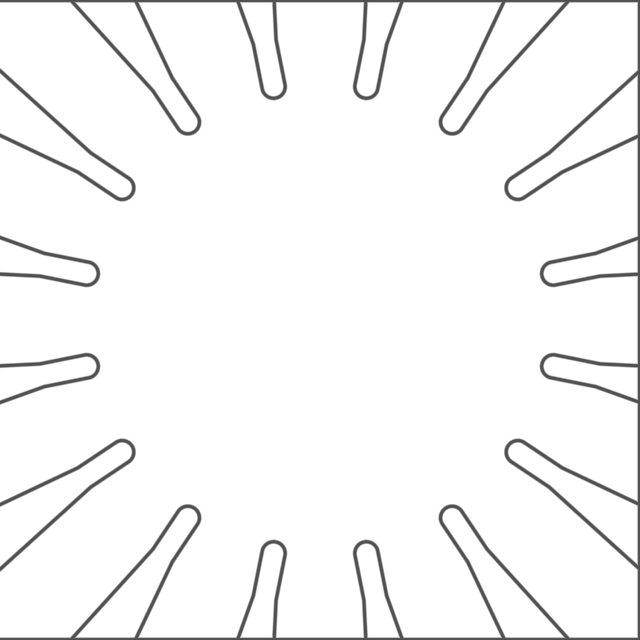
A Shadertoy shader for this background:

```glsl
// Ring of outlined, round-tipped rays pointing at an empty white centre, with a thin frame.
#define RAY_COUNT 16.0
#define TIP_RADIUS 0.3717   // distance from the centre to each rounded cap
#define CAP_RADIUS 0.0181
#define NECK_LENGTH 0.0710  // straight part before the ray flares
#define FLARE_SLOPE 0.148
#define LINE_HALF 0.0029
#define FRAME_WIDTH 0.0036
#define SOFTNESS 0.0016
#define INK vec3(0.315)
#define PAPER vec3(1.0)

const float TAU = 6.2831853;

// Fold the plane into one sector whose axis is +x.
vec2 foldSector(vec2 p) {
    float sector = TAU / RAY_COUNT;
    float angle = mod(atan(p.y, p.x), sector) - 0.5 * sector;
    return length(p) * vec2(cos(angle), sin(angle));
}

// Distance to the outline of a capped ray that widens past its neck.
float rayOutline(vec2 p) {
    p.x -= TIP_RADIUS;
    if (p.x < 0.0) return abs(length(p) - CAP_RADIUS);
    float side = abs(p.y) - CAP_RADIUS;
    float flare = p.x - NECK_LENGTH;
    float slanted = (side - FLARE_SLOPE * flare) * inversesqrt(1.0 + FLARE_SLOPE * FLARE_SLOPE);
    return abs(flare > 0.0 ? slanted : side);
}

// Ink coverage of a shape from its signed distance.
float coverage(float d, float soft) {
    return 1.0 - smoothstep(-soft, soft, d);
}

void mainImage(out vec4 fragColor, in vec2 fragCoord) {
    float unit = min(iResolution.x, iResolution.y);
    vec2 p = (fragCoord - 0.5 * iResolution.xy) / unit;
    vec2 halfSize = 0.5 * iResolution.xy / unit;
    float soft = max(SOFTNESS, 0.75 / unit);

    // Rays
    float ink = coverage(rayOutline(foldSector(p)) - LINE_HALF, soft);

    // Frame on the top, bottom and right sides; the left stays open
    float edge = min(halfSize.x - p.x, halfSize.y - abs(p.y));
    ink = max(ink, coverage(edge - FRAME_WIDTH, soft));

    fragColor = vec4(mix(PAPER, INK, ink), 1.0);
}
```
